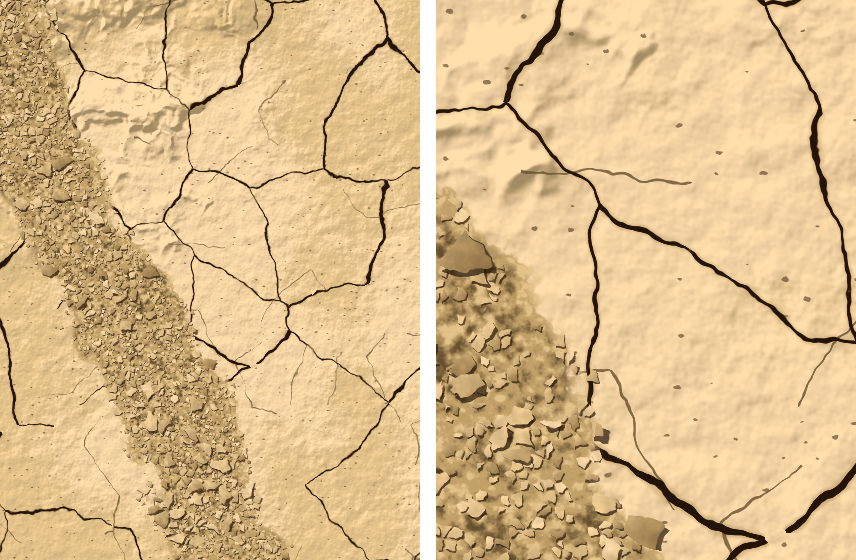
Left, the full canvas; right, a detail of the centre.
Give the GLSL for this texture, as a Shadertoy shader.

```glsl
const vec3 PALE = vec3(0.96, 0.83, 0.64);
const vec3 SAND = vec3(0.89, 0.76, 0.54);
const vec3 CLAY = vec3(0.76, 0.63, 0.41);
const vec3 EARTH = vec3(0.60, 0.48, 0.29);
const vec3 UMBER = vec3(0.40, 0.31, 0.18);
const vec3 SHADOW = vec3(0.14, 0.08, 0.03);
const vec2 LIGHT = vec2(-0.6, 0.8);

struct Cell { vec2 id; vec2 site; float edge; float link; };

float hash(vec2 p) {
    return fract(sin(dot(p, vec2(127.1, 311.7))) * 43758.5453);
}

vec2 hash2(vec2 p) {
    return vec2(hash(p), hash(p + 57.3));
}

float noise(vec2 p) {
    vec2 i = floor(p), f = fract(p);
    f = f * f * (3.0 - 2.0 * f);
    return mix(mix(hash(i), hash(i + vec2(1, 0)), f.x),
               mix(hash(i + vec2(0, 1)), hash(i + vec2(1, 1)), f.x), f.y);
}

float fbm(vec2 p) {
    float sum = 0.0, gain = 0.53;
    for (int i = 0; i < 4; i++) {
        sum += gain * noise(p);
        p = mat2(1.6, 1.2, -1.2, 1.6) * p + 7.7;
        gain *= 0.5;
    }
    return sum;
}

vec2 warp(vec2 p) {
    return vec2(fbm(p), fbm(p + 31.4)) - 0.5;
}

// Voronoi cell with its border distance and a hash shared across that border
Cell cells(vec2 p) {
    vec2 base = floor(p);
    Cell c = Cell(base, base, 9.0, 0.0);
    float nearest = 9.0;
    for (int y = -1; y <= 1; y++)
    for (int x = -1; x <= 1; x++) {
        vec2 id = base + vec2(x, y), site = id + hash2(id);
        float d = distance(site, p);
        if (d < nearest) { nearest = d; c.id = id; c.site = site; }
    }
    for (int y = -2; y <= 2; y++)
    for (int x = -2; x <= 2; x++) {
        vec2 id = base + vec2(x, y), site = id + hash2(id);
        if (id == c.id) continue;
        float d = dot(0.5 * (c.site + site) - p, normalize(site - c.site));
        if (d < c.edge) { c.edge = d; c.link = hash(id + c.id); }
    }
    return c;
}

// Diagonal band of broken crust
float rubble(vec2 p) {
    float axis = 0.41 - 0.437 * p.y + 0.02 * sin(p.y * 7.0);
    float d = abs(p.x - axis) + 0.11 * (fbm(p * 13.0) - 0.5);
    float halfWidth = 0.115 - 0.015 * p.y;
    return 1.0 - smoothstep(halfWidth - 0.05, halfWidth + 0.015, d);
}

// Swollen mounds plus fine grain
float height(vec2 p) {
    float region = smoothstep(0.5, 0.62, p.y) * (1.0 - smoothstep(0.36, 0.52, p.x));
    float mound = smoothstep(0.4, 0.85, fbm(p * 10.0 + warp(p * 14.0)));
    return 0.021 * region * mound + 0.0026 * fbm(p * 55.0);
}

float relief(vec2 p, float reach) {
    return (height(p) - height(p + LIGHT * reach)) / reach;
}

// Line opacity for the borders whose link exceeds the bare share
float cracks(vec2 p, float scale, float bare, float width, float px) {
    Cell c = cells(p * scale);
    float open = step(bare, c.link) * mix(0.3, 1.0, c.link * c.link);
    float w = width * open * (0.35 + 1.2 * fbm(p * 40.0));
    float line = 1.0 - smoothstep(w - px, w + px, c.edge / scale);
    return line * min(1.0, w / px);
}

float chipMask(Cell c, float scale, float share, float blur) {
    float present = step(hash(c.id + 9.1) + 0.02, share * rubble(c.site / scale));
    float gap = 0.03 + 0.2 * hash(c.id + 3.7);
    return present * smoothstep(gap - blur, gap + blur, c.edge);
}

vec3 addChips(vec3 color, vec2 p, float scale, float share, float px) {
    vec2 q = p * scale + 0.6 * warp(p * scale * 1.3);
    float blur = min(px * scale, 0.12);
    Cell chip = cells(q), caster = cells(q + 0.2 * LIGHT);
    color = mix(color, SHADOW, 0.7 * chipMask(caster, scale, share, blur));
    float tone = hash(chip.id + 5.3) + 0.35 * dot(q - chip.site, LIGHT);
    vec3 face = mix(EARTH, SAND, smoothstep(-0.25, 0.55, tone));
    face = mix(face, PALE, smoothstep(0.6, 1.0, tone));
    face *= 0.84 + 0.3 * fbm(p * 150.0);
    return mix(color, face, chipMask(chip, scale, share, blur));
}

float pits(vec2 p, float scale, float px) {
    vec2 q = p * scale + 0.3 * warp(p * scale * 2.0);
    vec2 id = floor(q);
    float d = length((fract(q) - 0.25 - 0.5 * hash2(id)) * vec2(0.8, 1.3));
    float r = 0.05 + 0.12 * hash(id + 2.0);
    return step(0.9, hash(id + 8.0)) * (1.0 - smoothstep(r - px * scale, r + px * scale, d));
}

void mainImage(out vec4 fragColor, in vec2 fragCoord) {
    vec2 p = fragCoord / iResolution.y;
    float px = 0.6 / iResolution.y;
    float grit = fbm(p * 170.0);
    float loose = smoothstep(0.25, 0.55, rubble(p) + 0.9 * (grit - 0.5));
    float firm = 1.0 - smoothstep(0.1, 0.6, rubble(p));

    // Sunlit crust
    float shade = relief(p, 0.0025);
    float tone = fbm(p * 5.0) + 0.9 * shade;
    vec3 color = mix(SAND, PALE, smoothstep(0.33, 0.6, tone));
    color *= 1.0 + clamp(0.6 * shade, -0.28, 0.06);
    color = mix(color, UMBER, 0.7 * pits(p, 95.0, px));

    // Drying cracks, sparser and thinner towards the bottom
    vec2 q = p + 0.1 * warp(p * 4.0) + 0.016 * warp(p * 38.0);
    q = mat2(0.8, 0.6, -0.6, 0.8) * q;
    float upper = smoothstep(0.1, 0.5, p.y);
    float bare = mix(0.3, 0.1, upper);
    float width = mix(0.0025, 0.0034, upper);
    float lip = cracks(q, 5.8, bare, width * 1.7, 0.0018);
    color = mix(color, CLAY, 0.6 * lip * firm);
    float hair = cracks(q + 3.0, 9.0, 0.78, 0.0011, px);
    color = mix(color, UMBER, 0.8 * hair * firm);
    color = mix(color, SHADOW, cracks(q, 5.8, bare, width, px) * firm);

    // Gritty bed and broken chips, fine to coarse
    vec3 bed = mix(UMBER, CLAY, smoothstep(0.22, 0.5, 0.7 * grit + 0.3 * fbm(p * 40.0)));
    bed = mix(bed, SAND, smoothstep(0.52, 0.72, grit));
    color = mix(color, bed, loose);
    float cluster = smoothstep(0.3, 0.65, noise(p * 13.0));
    color = addChips(color, p, 150.0, 0.45, px);
    color = addChips(color, p, 78.0, mix(0.2, 0.45, cluster), px);
    float coarse = mix(0.08, 0.32, cluster) * (1.0 - smoothstep(0.55, 0.8, p.y));
    color = addChips(color, p, 42.0, coarse, px);

    fragColor = vec4(color, 1.0);
}
```
